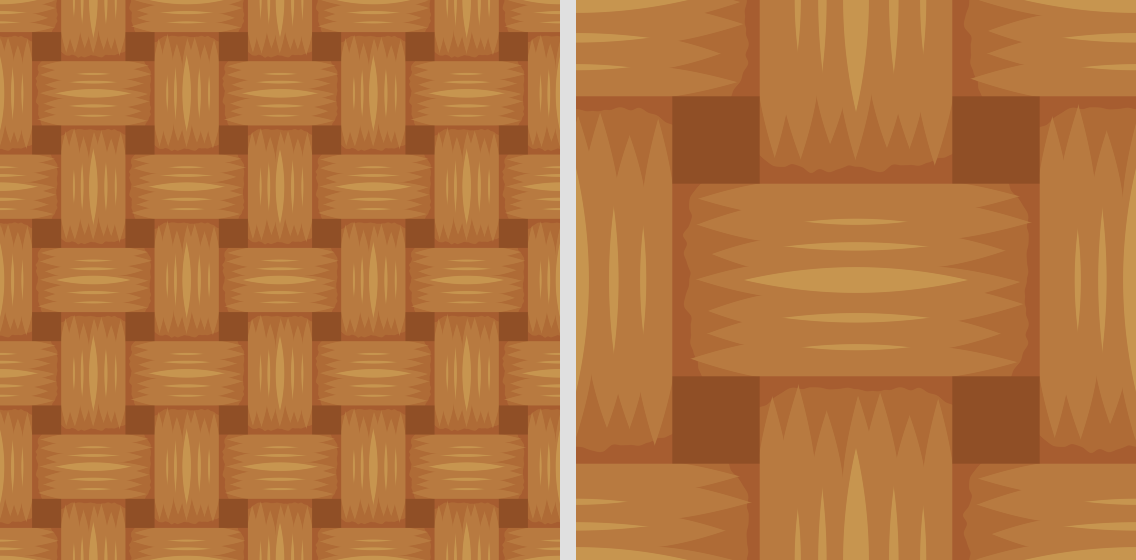
Left, the full canvas; right, a detail of the centre.
This pattern is drawn by a WebGL 2 fragment shader. Its source:

```glsl
#version 300 es
precision highp float;
// Basket weave of flat wooden strips with frayed ends and spindle-shaped grain.

uniform vec2 u_resolution;
out vec4 outColor;

// Layout, in units of the strip pitch
const float STRIPS = 6.0;           // strips each way; even, so the weave wraps
const float HALF_WIDTH = 0.344;     // half width of a strip
const int TEETH = 7;                // frayed teeth across each end
const float TOOTH_ROOT = 0.27;      // distance from centre where teeth begin
const float TIP_MIN = 0.51;
const float TIP_MAX = 0.63;
const float TOOTH_SPREAD = 0.65;    // half width of a tooth over its spacing
const float SHADE_EDGE = 0.605;     // where the dark end of a strip begins
const float SHADE_WOBBLE = 0.035;

// Grain highlights: offset across, half length, half thickness
const int GRAINS = 5;
const vec3 GRAIN[GRAINS] = vec3[GRAINS](
  vec3(0.208, 0.18, 0.011),
  vec3(0.120, 0.25, 0.015),
  vec3(0.000, 0.40, 0.046),
  vec3(-0.135, 0.26, 0.017),
  vec3(-0.240, 0.19, 0.011));

const vec3 HOLE_COLOR = vec3(0.565, 0.310, 0.150);
const vec3 END_COLOR = vec3(0.655, 0.365, 0.190);
const vec3 SHADE_COLOR = vec3(0.685, 0.418, 0.210);
const vec3 WOOD_COLOR = vec3(0.720, 0.480, 0.250);
const vec3 GRAIN_COLOR = vec3(0.780, 0.585, 0.310);

float hash(vec2 p) {
  return fract(sin(dot(p, vec2(127.1, 311.7))) * 43758.5453);
}

float noise(float x, float seed) {
  float i = floor(x);
  return mix(hash(vec2(i, seed)), hash(vec2(i + 1.0, seed)),
             smoothstep(0.0, 1.0, x - i));
}

// Antialiased coverage; d is positive inside
float cover(float d, float px) {
  return smoothstep(-0.6 * px, 0.6 * px, d);
}

// Signed inside distance of the light wood with its pointed teeth
float frayedWood(float reach, float across, float side) {
  float spacing = 2.0 * HALF_WIDTH / float(TEETH);
  float d = TOOTH_ROOT - reach;
  for (int i = 0; i < TEETH; i++) {
    vec2 key = vec2(float(i) + 1.0, side);
    float center = (float(i) + 0.5 + 0.4 * (hash(key) - 0.5)) * spacing - HALF_WIDTH;
    float tip = mix(TIP_MIN, TIP_MAX, hash(key + 17.3));
    float t = max(reach - TOOTH_ROOT, 0.0) / (tip - TOOTH_ROOT);
    float halfWidth = spacing * TOOTH_SPREAD * (0.9 + 0.25 * hash(key + 5.7));
    float lean = 0.2 * spacing * (hash(key + 9.1) - 0.5) * t;
    d = max(d, halfWidth * (1.0 - pow(t, 1.5)) - abs(across - center - lean));
  }
  return d;
}

// Colour of one visible strip segment; q = (along, across) from its centre
vec3 stripColor(vec2 q, float px) {
  float reach = abs(q.x);
  float side = q.x < 0.0 ? 3.0 : 8.0;

  // Wavy dark end, rounded toward the corners
  float wobble = (noise(q.y * 13.0, side) - 0.5) + 0.5 * (noise(q.y * 31.0, side + 2.0) - 0.5);
  float corner = 0.05 * pow(abs(q.y) / HALF_WIDTH, 6.0);
  vec3 color = mix(END_COLOR, SHADE_COLOR,
                   cover(SHADE_EDGE + SHADE_WOBBLE * wobble - corner - reach, px));

  color = mix(color, WOOD_COLOR, cover(frayedWood(reach, q.y, side), px));

  // Spindle highlights
  for (int i = 0; i < GRAINS; i++) {
    vec3 g = GRAIN[i];
    float s = q.x / g.y;
    color = mix(color, GRAIN_COLOR, cover(g.z * (1.0 - s * s) - abs(q.y - g.x), px));
  }
  return color;
}

void main() {
  vec2 p = gl_FragCoord.xy / u_resolution * STRIPS;
  float px = STRIPS / min(u_resolution.x, u_resolution.y);

  // Nearest crossing; the horizontal strip is on top at even ones
  vec2 cell = floor(p + 0.5);
  vec2 f = p - cell;
  bool horizontalOver = mod(cell.x + cell.y, 2.0) < 0.5;

  // Measure each strip from the nearest crossing where it is on top
  vec2 beyond = f - vec2(f.x < 0.0 ? -1.0 : 1.0, f.y < 0.0 ? -1.0 : 1.0);
  vec2 horizontalPos = vec2(horizontalOver ? f.x : beyond.x, f.y);
  vec2 verticalPos = vec2(horizontalOver ? beyond.y : f.y, -f.x);

  vec3 horizontal = stripColor(horizontalPos, px);
  vec3 vertical = stripColor(verticalPos, px);
  float inHorizontal = cover(HALF_WIDTH - abs(f.y), px);
  float inVertical = cover(HALF_WIDTH - abs(f.x), px);

  // Lay the lower strip over the hole, then the upper strip
  vec3 color = horizontalOver
    ? mix(mix(HOLE_COLOR, vertical, inVertical), horizontal, inHorizontal)
    : mix(mix(HOLE_COLOR, horizontal, inHorizontal), vertical, inVertical);
  outColor = vec4(color, 1.0);
}
```
